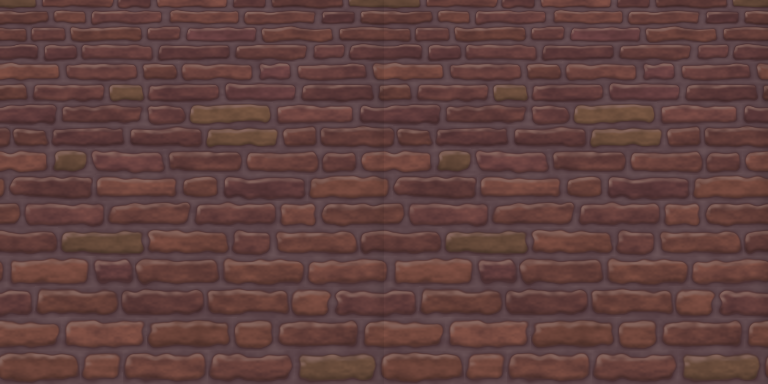
A Shadertoy shader for this texture:

```glsl
// Painted brick wall: two tiles across, sixteen courses that grow taller toward the bottom.

// Sine-free hash, 0 to 1
float hash(vec2 p) {
    vec3 q = fract(p.xyx * 0.1031);
    q += dot(q, q.yzx + 33.33);
    return fract((q.x + q.y) * q.z);
}

// Value noise that wraps at every unit of x
float noise(vec2 p, vec2 cells) {
    p *= cells;
    vec2 i = floor(p), f = fract(p);
    f *= f * (3.0 - 2.0 * f);
    float x0 = mod(i.x, cells.x), x1 = mod(i.x + 1.0, cells.x);
    return mix(mix(hash(vec2(x0, i.y)), hash(vec2(x1, i.y)), f.x),
               mix(hash(vec2(x0, i.y + 1.0)), hash(vec2(x1, i.y + 1.0)), f.x), f.y);
}

float roundBox(vec2 p, vec2 halfSize, float radius) {
    vec2 q = abs(p) - halfSize + radius;
    return length(max(q, 0.0)) + min(max(q.x, q.y), 0.0) - radius;
}

// Height of the joint below a course
float courseEdge(float course) {
    return course * (0.0895 - 0.001628 * course);
}

// Where the first short brick of each course begins, bottom to top
const float shortStart[16] = float[16](
    0.21, 0.605, 0.756, 0.24, 0.6, 0.722, 0.467, 0.133,
    0.032, 0.376, 0.279, 0.665, 0.105, 0.376, 0.131, 0.6);

void mainImage(out vec4 fragColor, in vec2 fragCoord) {
    vec2 uv = fragCoord / iResolution.y;
    float soft = max(1.0 / iResolution.y, 0.0025);

    // Hand-laid wobble
    vec2 p = uv + 0.006 * (vec2(noise(uv, vec2(19, 23)), noise(uv + 7.0, vec2(17, 21))) - 0.5);

    // Course: inverse of courseEdge
    float course = floor((0.0895 - sqrt(max(0.00801 - 0.006512 * p.y, 0.0))) / 0.003256);
    course = clamp(course, 0.0, 15.0);
    float bottom = courseEdge(course);
    float height = courseEdge(course + 1.0) - bottom;

    // Walk along the course: one or two half-length bricks, four long ones
    bool twoShort = course > 6.0 && course != 9.0;
    float unit = twoShort ? 0.2 : 1.0 / 4.5;
    float along = fract(p.x - shortStart[int(course)]);
    float left = 0.0, width = unit, brick = 0.0;
    for (int i = 0; i < 6; i++) {
        brick = float(i);
        width = unit * (i == 0 || (twoShort && i == 4) ? 0.5 : 1.0);
        if (along < left + width) break;
        left += width;
    }
    vec2 id = vec2(brick, course);
    float tone = hash(id + 3.7), light = hash(id + 19.3), slant = hash(id + 41.9) - 0.5;

    // Brick outline with slanted ends and chipped edges
    vec2 q = vec2(along - left - 0.5 * width, p.y - bottom - 0.5 * height);
    q.x += 0.22 * slant * q.y;
    vec2 halfSize = vec2(0.5 * width - 0.006 - 0.004 * light, 0.385 * height);
    float d = roundBox(q, halfSize, 0.2 * height);
    d += 0.13 * height * (noise(uv + 3.0, vec2(37, 43)) - 0.45);
    float depth = d / height;
    float rise = q.y / halfSize.y;

    // Paint mottling
    float blotch = noise(uv, vec2(23, 46));
    float stroke = noise(uv + 5.0, vec2(52, 118));
    float grain = noise(uv + 9.0, vec2(140, 190));
    float mottle = 0.5 * blotch + 0.35 * stroke + 0.15 * grain;

    // Mortar, darkened beside and below each brick
    vec3 mortar = mix(vec3(0.34, 0.25, 0.27), vec3(0.42, 0.33, 0.34), mottle);
    float shadow = exp(-max(depth, 0.0) * 14.0) * mix(0.9, 0.55, smoothstep(-1.0, 1.0, rise));
    mortar = mix(mortar, vec3(0.27, 0.175, 0.19), shadow);

    // Face: red to orange, a few olive
    float warmth = clamp(tone + 0.4 * (0.5 - uv.y) + 0.6 * (mottle - 0.5), 0.0, 1.0);
    vec3 face = mix(vec3(0.37, 0.23, 0.235), vec3(0.44, 0.275, 0.235), warmth);
    face = mix(face, vec3(0.42, 0.31, 0.235), 0.85 * step(0.89, hash(id + 63.1)));
    face *= (0.9 + 0.16 * light) * (0.84 + 0.32 * mottle);

    // Worn bright rim on the top and left, shade on the lower edge
    float rim = smoothstep(-0.24, -0.09, depth) * smoothstep(0.0, -0.05, depth);
    float lit = smoothstep(0.1, 0.7, rise - 0.35 * q.x / halfSize.x);
    face = mix(face, vec3(0.52, 0.4, 0.37), rim * lit * (0.35 + 0.6 * stroke));
    face *= 1.0 - 0.25 * smoothstep(-0.2, 0.0, depth) * smoothstep(0.1, -0.8, rise);
    face = mix(face, vec3(0.3, 0.2, 0.21), 0.6 * smoothstep(-0.07, 0.0, depth));

    vec3 color = mix(mortar, face, smoothstep(soft, -soft, d));

    // Faint seam where tiles meet
    color *= 1.0 - 0.07 * smoothstep(0.96, 1.0, fract(uv.x));
    fragColor = vec4(color, 1.0);
}
```
